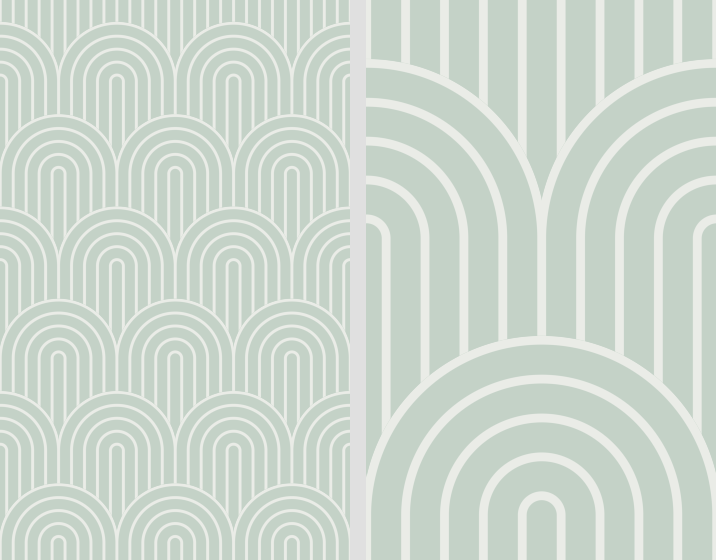
Left, the full canvas; right, a detail of the centre.
Give the GLSL for this pattern, as a Shadertoy shader.

```glsl
// Staggered rows of nested round arches, pale lines on sage green.
// Each arch is a distance field of concentric bands with straight legs;
// every lower row is laid over the one behind it, so two rows suffice.

const float ARCHES_ACROSS = 3.0;
const float BANDS_PER_ARCH = 9.0;     // line gaps across one arch width
const float LINE_HALF_WIDTH = 0.0126; // lengths are in arch widths
const float ROW_STEP = 0.791;
const float FIRST_ROW_Y = 1.728;
const float CENTER_SHIFT = 0.002;

const vec3 SAGE = vec3(0.768, 0.822, 0.782);
const vec3 CREAM = vec3(0.916, 0.926, 0.904);

// Antialiased inside of a signed distance
float coverage(float dist, float pixel) {
    return 1.0 - smoothstep(-0.7 * pixel, 0.7 * pixel, dist);
}

// Distance to the arch spine: round above the center, straight below it
float archRadius(vec2 p) {
    return length(vec2(p.x, max(p.y, 0.0)));
}

// Position relative to the nearest arch center in a row; rows count downward
vec2 rowLocal(vec2 p, float row) {
    float x = p.x - CENTER_SHIFT - 0.5 * (row + 1.0);
    return vec2(fract(x + 0.5) - 0.5, p.y - FIRST_ROW_Y + row * ROW_STEP);
}

// Concentric lines, evenly spaced in radius
vec3 archColor(float radius, float pixel) {
    float lineDist = abs(fract(radius * BANDS_PER_ARCH) - 0.5) / BANDS_PER_ARCH;
    return mix(SAGE, CREAM, coverage(lineDist - LINE_HALF_WIDTH, pixel));
}

void mainImage(out vec4 fragColor, in vec2 fragCoord) {
    float pixel = ARCHES_ACROSS / iResolution.x;
    vec2 p = fragCoord * pixel;

    // Foremost row whose top reaches this height
    float outerRadius = 0.5 + LINE_HALF_WIDTH;
    float frontRow = floor((FIRST_ROW_Y + outerRadius + pixel - p.y) / ROW_STEP);

    float backRadius = archRadius(rowLocal(p, frontRow - 1.0));
    float frontRadius = archRadius(rowLocal(p, frontRow));

    // Front arches cover the legs of the row behind
    vec3 color = mix(archColor(backRadius, pixel),
                     archColor(frontRadius, pixel),
                     coverage(frontRadius - outerRadius, pixel));
    fragColor = vec4(color, 1.0);
}
```
